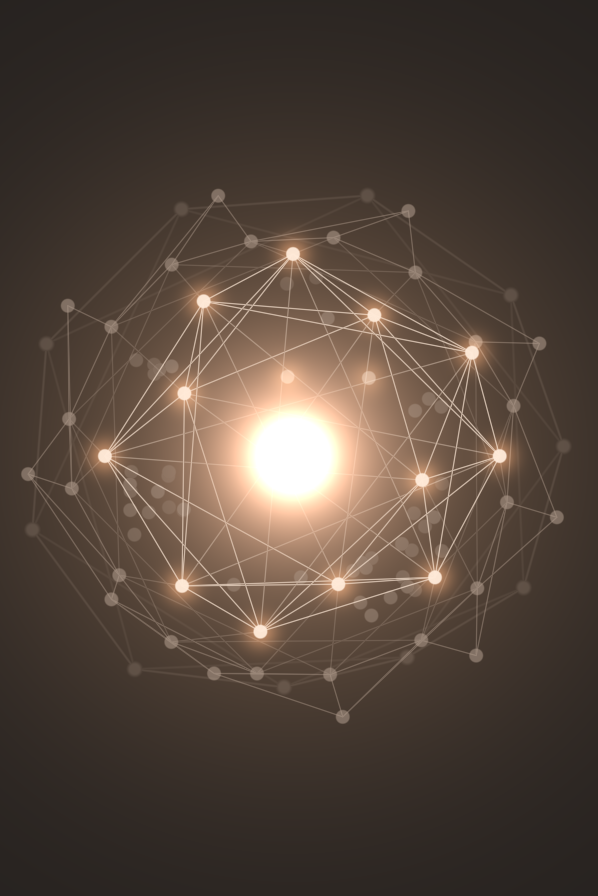
Give the GLSL for this background, as a Shadertoy shader.

```glsl
// A glowing core inside a spherical web of linked nodes on a warm dark backdrop.
#define CENTER vec2(0.490, 0.491)
#define HULL_COUNT 10
#define RING_COUNT 16
#define STAR_COUNT 12
#define SCATTER_COUNT 42
#define HULL_RADIUS 0.453
#define RING_RADIUS 0.367
#define STAR_RADIUS 0.289
#define NODE_SIZE 0.0115
#define LINE_WIDTH 0.0009

const float TAU = 6.283185;
const vec3 DIM = vec3(0.70, 0.62, 0.56);
const vec3 CREAM = vec3(1.0, 0.92, 0.85);
const vec3 EMBER = vec3(1.0, 0.62, 0.38);

float hash(float n) {
    n = fract(n * 0.1031 + 0.137);
    n *= n + 33.33;
    return fract(n * (n + n));
}

vec2 polar(float angle, float radius) {
    return radius * vec2(cos(angle), sin(angle));
}

// Outermost nodes: uneven spacing, with a dent on the lower left
vec2 hullNode(int k) {
    float i = mod(float(k), float(HULL_COUNT));
    float a = TAU * i / float(HULL_COUNT);
    float dent = exp(-(i - 6.5) * (i - 6.5));
    return polar(a - 0.08 - 0.148 * cos(a), HULL_RADIUS - 0.085 * dent);
}

// Middle ring: nearly regular
vec2 ringNode(int k) {
    float i = mod(float(k), float(RING_COUNT));
    float a = TAU * i / float(RING_COUNT) - 0.21;
    return polar(a + 0.1 * (hash(i + 3.0) - 0.5), RING_RADIUS + 0.03 * (hash(i + 31.0) - 0.5));
}

// Bright nodes: a wavy circle whose lower part is turned
vec2 starNode(int k) {
    float i = mod(float(k), float(STAR_COUNT));
    float a = TAU * i / float(STAR_COUNT);
    float wave = 0.022 * cos(a - 0.87) + 0.024 * cos(2.0 * a - 1.33)
               + 0.0125 * cos(3.0 * a + 0.94) + 0.039 * cos(4.0 * a - 1.11)
               + 0.029 * cos(5.0 * a - 1.78) + 0.018 * cos(6.0 * a);
    return polar(a + 0.34 * step(6.5, i), STAR_RADIUS + wave);
}

// Small nodes: thirds crowd the left, the lower right and the full circle
vec2 scatterNode(int k) {
    float i = float(k);
    float spread = hash(i + 11.0) - 0.5;
    float a = k % 3 == 0 ? 3.1 + 1.1 * spread
            : k % 3 == 1 ? -0.80 + 0.85 * spread : TAU * spread;
    return polar(a, mix(0.20, 0.31, hash(i + 71.0)));
}

float disc(vec2 p, vec2 c, float size, float blur) {
    return 1.0 - smoothstep(size - blur, size + blur, length(p - c));
}

float link(vec2 p, vec2 a, vec2 b, float px) {
    vec2 ab = b - a;
    float t = clamp(dot(p - a, ab) / dot(ab, ab), 0.0, 1.0);
    return 1.0 - smoothstep(0.0, LINE_WIDTH + 0.75 * px, length(p - a - t * ab));
}

void mainImage(out vec4 fragColor, in vec2 fragCoord) {
    float px = 1.0 / iResolution.x;
    vec2 p = (fragCoord - CENTER * iResolution.xy) * px;
    float r = length(p);
    float r2 = r * r;

    // Backdrop and wide halo
    vec3 color = vec3(0.145, 0.130, 0.122);
    color += vec3(0.29, 0.21, 0.145) * exp(-r2 / 0.238);
    color += vec3(0.45, 0.35, 0.30) * exp(-r2 / 0.0345);

    // Far layer: the hull turned back and softened
    vec2 q = mat2(cos(0.864), -sin(0.864), sin(0.864), cos(0.864)) * p;
    float far = 0.0, lines = 0.0, nodes = 0.0;
    for (int i = 0; i < HULL_COUNT; i++) {
        vec2 h = hullNode(i);
        far = max(far, 0.16 * link(q, h, hullNode(i + 1), 2.0 * px));
        far = max(far, 0.10 * link(q, h, hullNode(i + 2), 2.0 * px));
        far = max(far, 0.24 * disc(q, h, NODE_SIZE, 0.004));
        // Front hull and its links to the ring
        if (i > 4 && i < 8) lines = max(lines, link(p, h, hullNode(i + 1), px));
        int near = int(floor((atan(h.y, h.x) + 0.21) * float(RING_COUNT) / TAU));
        for (int j = 0; j < 3; j++)
            lines = max(lines, link(p, h, ringNode(near + j + RING_COUNT), px));
        nodes = max(nodes, disc(p, h, NODE_SIZE, px));
    }
    for (int i = 0; i < RING_COUNT; i++) {
        vec2 n = ringNode(i);
        lines = max(lines, link(p, n, ringNode(i + 1), px));
        lines = max(lines, 0.6 * link(p, n, ringNode(i + 3), px));
        lines = max(lines, 0.7 * link(p, n, starNode(i * STAR_COUNT / RING_COUNT), px));
        nodes = max(nodes, disc(p, n, NODE_SIZE, px));
    }
    for (int i = 0; i < SCATTER_COUNT; i++)
        nodes = max(nodes, mix(0.4, 0.8, hash(float(i))) * disc(p, scatterNode(i), NODE_SIZE, px));
    color = mix(color, DIM, far);
    color = mix(color, DIM, 0.42 * lines);
    color = mix(color, DIM, 0.55 * nodes);

    // Bright chords and nodes with ember halos
    float chords = 0.0, stars = 0.0, halo = 0.0;
    for (int i = 0; i < STAR_COUNT; i++) {
        vec2 s = starNode(i);
        for (int j = 1; j < 4; j++) chords = max(chords, link(p, s, starNode(i + j), px));
        chords = max(chords, 0.55 * link(p, s, starNode(i + 5), px));
        stars = max(stars, disc(p, s, NODE_SIZE, px));
        halo += exp(-dot(p - s, p - s) / 0.0008);
    }
    for (int i = 0; i < 2; i++) {
        vec2 s = polar(0.80 + 0.84 * float(i), 0.182 - 0.049 * float(i));
        stars = max(stars, 0.45 * disc(p, s, NODE_SIZE, px));
        halo += 0.6 * exp(-dot(p - s, p - s) / 0.0008);
    }
    color += 0.5 * EMBER * halo * (1.0 - 0.6 * color);
    color = mix(color, CREAM, 0.68 * chords * (1.0 - exp(-r2 / 0.02)));
    color = mix(color, CREAM, 0.95 * stars);

    // Core burst
    color += vec3(0.60, 0.46, 0.38) * exp(-r2 / 0.0088) + exp(-r2 / 0.0026);
    fragColor = vec4(min(color, 1.0), 1.0);
}
```
